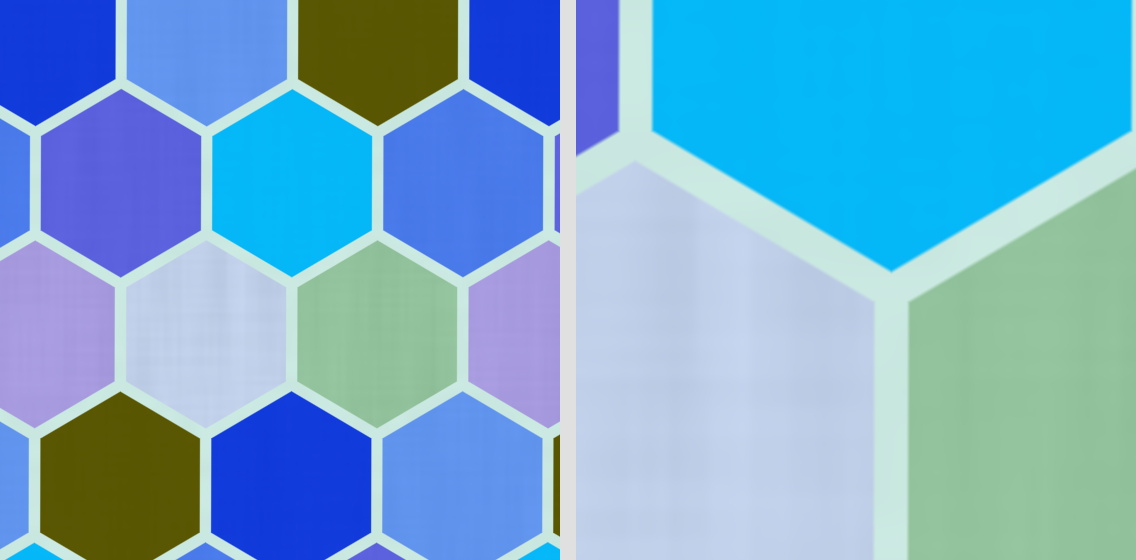
Left: the whole. Right: its middle third, enlarged.
This pattern is drawn by a Shadertoy shader. Its source:

```glsl
// Honeycomb of flat-coloured hexagons parted by pale mint seams.
// Cells are found by cube rounding on a hex lattice; a 3 by 3 palette repeats
// along the two lattice axes, with faint woven streaks inside each cell.

const float ROW_STEP = 0.8660254;               // row spacing for unit-wide cells
const vec2 CELL_PITCH = vec2(0.3056, 0.2699);   // column and row spacing on the canvas
const vec2 FIRST_CENTER = vec2(0.064, 0.9427);  // centre of the top left cell
const float LEAN = 0.0026;                      // sideways drift per row
const float SEAM_HALF_WIDTH = 0.033;            // in cell widths
const vec3 SEAM_COLOR = vec3(0.79, 0.91, 0.88);

const vec3 PALETTE[9] = vec3[9](
    vec3(0.07, 0.23, 0.86), vec3(0.38, 0.58, 0.93), vec3(0.35, 0.34, 0.01),
    vec3(0.36, 0.38, 0.87), vec3(0.02, 0.72, 0.97), vec3(0.29, 0.48, 0.92),
    vec3(0.75, 0.81, 0.91), vec3(0.57, 0.76, 0.61), vec3(0.65, 0.60, 0.87));

float hash(vec2 p) {
    return fract(sin(dot(p, vec2(127.1, 311.7))) * 43758.5453);
}

float valueNoise(vec2 p) {
    vec2 i = floor(p), f = fract(p);
    f = f * f * (3.0 - 2.0 * f);
    return mix(mix(hash(i), hash(i + vec2(1, 0)), f.x),
               mix(hash(i + vec2(0, 1)), hash(i + vec2(1, 1)), f.x), f.y);
}

// Nearest lattice cell: the coordinate with the largest error is rebuilt.
vec2 roundToCell(vec2 axial) {
    vec3 cube = vec3(axial, -axial.x - axial.y);
    vec3 cell = round(cube);
    vec3 err = abs(cell - cube);
    if (err.x > err.y && err.x > err.z) cell.x = -cell.y - cell.z;
    else if (err.y > err.z) cell.y = -cell.x - cell.z;
    return cell.xy;
}

// Distance from a point inside a unit-wide hexagon to its border.
float hexBorder(vec2 local) {
    vec2 a = abs(local);
    return 0.5 - max(a.x, dot(a, vec2(0.5, ROW_STEP)));
}

vec3 cellColor(vec2 cell) {
    vec2 slot = mod(cell, 3.0);
    return PALETTE[int(slot.y + 0.5) * 3 + int(slot.x + 0.5)];
}

// Vertical brush streaks with fine crossing threads, centred on zero.
float fabric(vec2 local, vec2 cell) {
    vec2 p = local + 17.0 * vec2(hash(cell), hash(cell + 5.3));
    float streaks = valueNoise(p * vec2(7.0, 1.2));
    float warp = valueNoise(p * vec2(38.0, 2.5));
    float weft = valueNoise(p * vec2(3.0, 36.0));
    return 0.55 * streaks + 0.25 * warp + 0.2 * weft - 0.5;
}

void mainImage(out vec4 fragColor, in vec2 fragCoord) {
    vec2 uv = fragCoord / iResolution.xy;

    // Lattice space: cells one unit wide, rows counted downwards
    vec2 grid = (uv - FIRST_CENTER) / CELL_PITCH * vec2(1.0, -1.0);
    grid.x += LEAN * grid.y;
    vec2 cell = roundToCell(vec2(grid.x - 0.5 * grid.y, grid.y));
    vec2 center = vec2(cell.x + 0.5 * cell.y, cell.y);
    vec2 local = (grid - center) * vec2(1.0, ROW_STEP);

    // Cell fill: paler dyes show more of the cloth
    vec3 fill = cellColor(cell);
    float dyeLightness = min(fill.r, min(fill.g, fill.b));
    fill += fabric(local, cell) * (0.012 + 0.07 * dyeLightness);

    // Seam with slight differences in width from cell to cell
    float halfWidth = SEAM_HALF_WIDTH + 0.004 * (hash(cell + 2.7) - 0.5);
    float pixel = 1.0 / (min(iResolution.x, iResolution.y) * CELL_PITCH.x);
    float soft = max(0.8 * pixel, 0.005);
    float inside = smoothstep(-soft, soft, hexBorder(local) - halfWidth);
    vec3 seam = SEAM_COLOR + 0.02 * (valueNoise(grid * 9.0) - 0.5);

    fragColor = vec4(mix(seam, fill, inside), 1.0);
}
```
